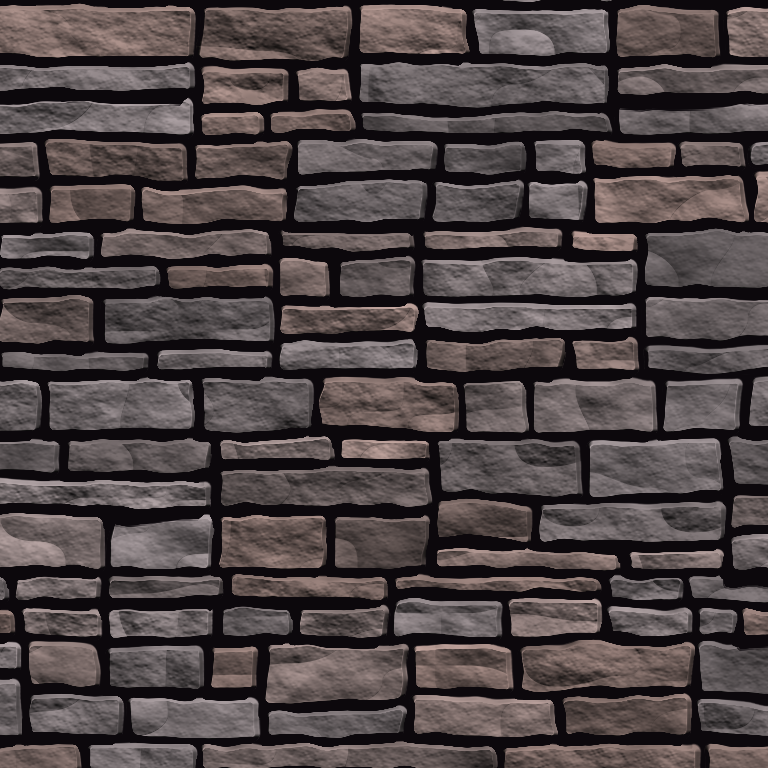
A three.js fragment shader for this texture:

```glsl
// Dry-stacked ledge stone wall: jittered courses are cut into blocks, and each
// block is split again into stones. A height field of lifted, chiselled faces is
// lit from the upper right, and a short march toward the light casts shadows.

varying vec2 vUv;

const float COURSES = 7.3;         // courses up the canvas
const float BLOCKS = 3.5;          // blocks across a course
const float JITTER = 0.6;          // irregularity of courses and blocks
const float MAX_HEIGHT = 0.085;    // taller pieces tend to split
const float MAX_ASPECT = 3.0;      // longer pieces tend to split
const float HALF_GAP = 0.003;
const float CORNER = 0.010;
const float BEVEL = 0.006;
const float LIFT_MIN = 0.012;
const float LIFT_MAX = 0.040;
const float SHADOW_STEP = 0.0032;
const float SHADOW_SLOPE = 0.9;
const vec3 LIGHT = vec3(0.36, 0.72, 0.60);
const vec3 BROWN = vec3(0.440, 0.372, 0.355);
const vec3 GREY = vec3(0.395, 0.368, 0.374);
const vec3 SHADE = vec3(0.047, 0.032, 0.048);

struct Stone { vec2 lo; vec2 hi; float id; };

float hash(vec2 p) {
  vec3 q = fract(p.xyx * vec3(0.1031, 0.1030, 0.0973));
  q += dot(q, q.yzx + 33.33);
  return fract((q.x + q.y) * q.z);
}

float noise(vec2 p) {
  vec2 i = floor(p), f = fract(p);
  f = f * f * (3.0 - 2.0 * f);
  return mix(mix(hash(i), hash(i + vec2(1.0, 0.0)), f.x),
             mix(hash(i + vec2(0.0, 1.0)), hash(i + 1.0), f.x), f.y);
}

float fbm(vec2 p) {
  float sum = 0.0, amp = 0.5;
  for (int i = 0; i < 4; i++) {
    sum += amp * noise(p);
    p = mat2(1.6, 1.2, -1.2, 1.6) * p + 17.3;
    amp *= 0.5;
  }
  return sum;
}

// Irregular 1D cell around x: lower edge, upper edge, index
float cellEdge(float i, float seed) { return i + JITTER * (hash(vec2(i, seed)) - 0.5); }

vec3 cell(float x, float seed) {
  float i = floor(x);
  if (x < cellEdge(i, seed)) i -= 1.0;
  else if (x >= cellEdge(i + 1.0, seed)) i += 1.0;
  return vec3(cellEdge(i, seed), cellEdge(i + 1.0, seed), i);
}

// Course, block, then random splits down to a single stone
Stone stoneAt(vec2 p) {
  vec3 course = cell(p.y * COURSES, 1.0);
  float shift = hash(vec2(course.z, 5.0));
  vec3 block = cell(p.x * BLOCKS + shift, course.z + 17.0);
  Stone s;
  s.lo = vec2((block.x - shift) / BLOCKS, course.x / COURSES);
  s.hi = vec2((block.y - shift) / BLOCKS, course.y / COURSES);
  s.id = hash(vec2(block.z + 20.0, course.z + 40.0));
  for (int i = 0; i < 3; i++) {
    vec2 size = s.hi - s.lo;
    float chance = hash(vec2(s.id * 917.0, float(i) + 3.0));
    vec2 cut = mix(s.lo, s.hi, mix(0.32, 0.68, hash(vec2(s.id * 573.0, float(i) + 11.0))));
    float side = 0.0;
    if (size.y > MAX_HEIGHT && chance < 0.82) {
      side = p.y > cut.y ? 1.0 : 2.0;
      if (side < 1.5) s.lo.y = cut.y; else s.hi.y = cut.y;
    } else if (size.x > MAX_ASPECT * size.y && chance < 0.6) {
      side = p.x > cut.x ? 3.0 : 4.0;
      if (side < 3.5) s.lo.x = cut.x; else s.hi.x = cut.x;
    }
    if (side > 0.0) s.id = hash(vec2(s.id * 731.0, side));
  }
  return s;
}

// Lifted, bevelled stone; also gives its id and the distance inside its edge
float wallHeight(vec2 p, out float id, out float inside) {
  p += 0.008 * (vec2(noise(p * 11.0), noise(p * 13.0 + 40.0)) - 0.5);
  Stone s = stoneAt(p);
  id = s.id;
  vec2 r = p - 0.5 * (s.lo + s.hi);
  r += r.yx * vec2(0.18, 0.03) * (vec2(hash(vec2(id * 311.0, 1.0)), hash(vec2(id * 419.0, 2.0))) - 0.5);
  vec2 k = abs(r) - 0.5 * (s.hi - s.lo) + HALF_GAP + CORNER;
  inside = CORNER - length(max(k, 0.0)) - min(max(k.x, k.y), 0.0);
  inside += 0.006 * (noise(p * 38.0 + id * 90.0) - 0.5);
  float lift = mix(LIFT_MIN, LIFT_MAX, hash(vec2(id * 653.0, 4.0)));
  lift += 0.014 * (noise(p * 9.0 + id * 70.0) - 0.5);
  return lift * smoothstep(0.0, BEVEL, inside);
}

// Chiselled facets and grit on a face
float faceDetail(vec2 p, float id) {
  float rough = mix(0.6, 1.4, hash(vec2(id * 277.0, 8.0)));
  float facet = abs(noise(p * vec2(13.0, 17.0) + id * 50.0) - 0.5);
  return 0.016 * facet + 0.0065 * rough * fbm(p * vec2(30.0, 44.0) + id * 80.0);
}

float reliefAt(vec2 p, float id) {
  float otherId, inside;
  return wallHeight(p, otherId, inside) + faceDetail(p, id);
}

void main() {
  vec2 p = vUv;
  float id, inside, otherId, otherInside;
  float height = wallHeight(p, id, inside);

  // Relief shading
  float eps = 0.0014;
  float relief = height + faceDetail(p, id);
  vec2 slope = (vec2(reliefAt(p + vec2(eps, 0.0), id), reliefAt(p + vec2(0.0, eps), id)) - relief) / eps;
  vec3 normal = normalize(vec3(-slope, 1.0));
  float lit = clamp(dot(normal, LIGHT) / LIGHT.z, 0.0, 1.4);

  // Cast shadow
  float blocked = -1.0;
  vec2 toLight = normalize(LIGHT.xy);
  for (int i = 1; i <= 10; i++) {
    float reach = float(i) * SHADOW_STEP;
    float blocker = wallHeight(p + toLight * reach, otherId, otherInside);
    blocked = max(blocked, blocker - height - SHADOW_SLOPE * reach);
  }
  float visible = 1.0 - smoothstep(0.0, 0.004, blocked);
  visible *= smoothstep(-0.001, 0.002, inside);

  // Stone colour with mottling
  vec3 stone = mix(GREY, BROWN, smoothstep(0.2, 0.9, hash(vec2(id * 829.0, 6.0))));
  stone *= mix(0.86, 1.16, hash(vec2(id * 197.0, 9.0)));
  stone *= 0.80 + 0.42 * fbm(p * vec2(22.0, 34.0) + id * 60.0);
  vec3 color = mix(SHADE, max(stone * lit, SHADE), visible);
  gl_FragColor = vec4(color, 1.0);
}
```
